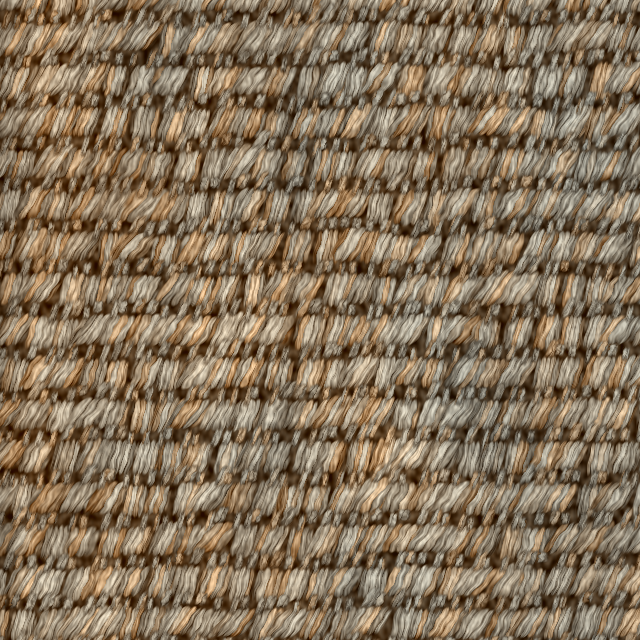
This texture is drawn by a Shadertoy shader. Its source:

```glsl
// Coarse woven sisal: horizontal rows of plump, slanted yarn knots with small binding twists between them.

const float ROWS = 15.33;                       // knot rows up the canvas
const float COLS = 24.0;                        // knots along a row
const float ROW_OFFSET = 0.1;                   // phase of the lowest row
const vec2  KNOT_SIZE = vec2(0.0235, 0.0255);   // half sizes, canvas units
const vec2  TWIST_SIZE = vec2(0.0068, 0.0125);
const float KNOT_LEAN = 0.38;
const float TWIST_LEAN = 0.5;
const float ROW_SHIFT = 0.7;                    // sideways shift between rows, in knots
const float ROW_WAVE = 0.008;
const float TONE_SPREAD = 0.42;                 // strand to strand
const float FIBRE = 0.6;
const float GRAIN = 0.16;
const vec3  DARK = vec3(0.31, 0.23, 0.14);
const vec3  STRAW = vec3(0.78, 0.72, 0.62);
const vec3  RUST_TINT = vec3(0.06, -0.015, -0.075);
const vec3  GREY_TINT = vec3(-0.015, 0.005, 0.025);

float hash(vec2 p) {
    vec3 q = fract(p.xyx * vec3(0.1031, 0.1030, 0.0973));
    q += dot(q, q.yzx + 33.33);
    return fract((q.x + q.y) * q.z);
}

vec2 gradient(vec2 cell) {
    float a = 6.2832 * hash(cell);
    return vec2(cos(a), sin(a));
}

float gradientNoise(vec2 p) {
    vec2 i = floor(p), f = fract(p), e = vec2(1.0, 0.0);
    vec2 u = f * f * f * (f * (f * 6.0 - 15.0) + 10.0);
    float a = dot(gradient(i), f);
    float b = dot(gradient(i + e), f - e);
    float c = dot(gradient(i + e.yx), f - e.yx);
    float d = dot(gradient(i + 1.0), f - 1.0);
    return mix(mix(a, b, u.x), mix(c, d, u.x), u.y);
}

vec3 fibreColour(float tone, float rust) {
    vec3 colour = mix(DARK, STRAW, clamp(tone, -0.4, 1.15));
    return colour + mix(GREY_TINT, RUST_TINT, rust);
}

// One rounded bundle of slanted strands: colour and coverage
vec4 yarn(vec2 p, vec2 halfSize, float lean, float strands, vec2 seed, float pixel) {
    vec2 q = p / halfSize;
    q.x -= lean * q.y;
    float r = sqrt(length(q * q));
    if (r > 1.3) return vec4(0.0);

    // Strands run up the bundle, each with a round crown
    float across = q.x * strands * 0.5 + hash(seed + 5.0) - 0.25 * q.y
                 + 0.45 * gradientNoise(q * 1.3 + seed * 17.0);
    float strand = floor(across);
    float f = fract(across) - 0.5;
    float crown = 1.0 - 4.0 * f * f;
    float edge = r + 0.16 * (1.0 - crown);
    float blur = 1.2 * pixel / min(halfSize.x, halfSize.y) + 0.03;
    float cover = 1.0 - smoothstep(1.0 - blur, 1.0 + blur, edge);

    // Light from above, dark in the grooves and along the underside
    vec2 strandSeed = seed + vec2(strand * 7.0, 3.0);
    float fibre = gradientNoise(vec2(across * 4.0 + q.y, q.y * 1.5) + seed * 31.0);
    float body = 1.0 - min(r * r, 1.0);
    float tone = -0.09 + 0.6 * body + 0.5 * crown + 0.13 * q.y
               + FIBRE * fibre + TONE_SPREAD * (hash(strandSeed) - 0.5);
    float rust = smoothstep(0.45, 1.0, hash(strandSeed + 41.0));
    return vec4(fibreColour(tone, rust), cover);
}

void mainImage(out vec4 fragColor, in vec2 fragCoord) {
    float pixel = 1.0 / iResolution.y;
    vec2 uv = fragCoord * pixel;
    vec2 p = uv;
    p.y += ROW_WAVE * gradientNoise(uv * vec2(6.0, 4.0));
    p.x += 0.012 * gradientNoise(uv * vec2(9.0, 3.0) + 20.0);

    // Shadowed ground
    vec3 colour = fibreColour(-0.12 + 0.6 * gradientNoise(uv * vec2(90.0, 70.0)), 0.3);

    // Knots first, then the binding twists in the gaps below each row
    float baseRow = floor(p.y * ROWS + ROW_OFFSET);
    for (int layer = 0; layer < 2; layer++)
    for (int j = -1; j <= 1; j++)
    for (int i = -1; i <= 1; i++) {
        float row = baseRow + float(j);
        float shift = ROW_SHIFT * hash(vec2(row, 9.0));
        float col = floor(p.x * COLS + shift) + float(i);
        vec2 id = vec2(col, row) + 60.0;
        vec2 jitter = vec2(hash(id), hash(id + 13.0)) - 0.5;
        vec2 centre = vec2(col + 0.5 - shift, row + 0.5 - ROW_OFFSET) / vec2(COLS, ROWS);
        if (layer == 0) {
            vec2 size = KNOT_SIZE * (1.0 + vec2(0.4, 0.22) * jitter.yx);
            float strands = 3.5 + 1.6 * hash(id + 29.0);
            vec4 knot = yarn(p - centre - jitter * vec2(0.011, 0.007), size,
                             KNOT_LEAN + 0.35 * jitter.y, strands, id, pixel);
            colour = mix(colour, knot.rgb, knot.a);
        } else for (int k = 0; k < 2; k++) {
            vec2 seed = id + 100.0 * float(k + 1);
            vec2 wander = vec2(hash(seed), hash(seed + 7.0)) - 0.5;
            vec2 spot = centre + vec2((float(k) - 0.5) * 0.5 / COLS, -0.5 / ROWS);
            vec4 twist = yarn(p - spot - wander * vec2(0.014, 0.012),
                              TWIST_SIZE * (1.0 + 0.6 * wander.yx),
                              TWIST_LEAN + 0.8 * wander.x, 1.7, seed, pixel);
            colour = mix(colour, twist.rgb * 0.88, twist.a);
        }
    }

    // Fine grain, faint vertical streaks and broad uneven wear
    float wear = GRAIN * gradientNoise(uv * vec2(190.0, 120.0))
               + 0.14 * gradientNoise(vec2(uv.x * 14.0, uv.y * 1.5))
               + 0.14 * gradientNoise(uv * 4.0 + 7.0);
    colour *= 1.0 + wear;
    colour += RUST_TINT * (0.25 - 0.5 * uv.x + 0.5 * gradientNoise(uv * 5.0 + 50.0));
    colour *= mix(0.85, 1.0, smoothstep(0.0, 0.07, uv.x));
    fragColor = vec4(clamp(colour, 0.0, 1.0), 1.0);
}
```
